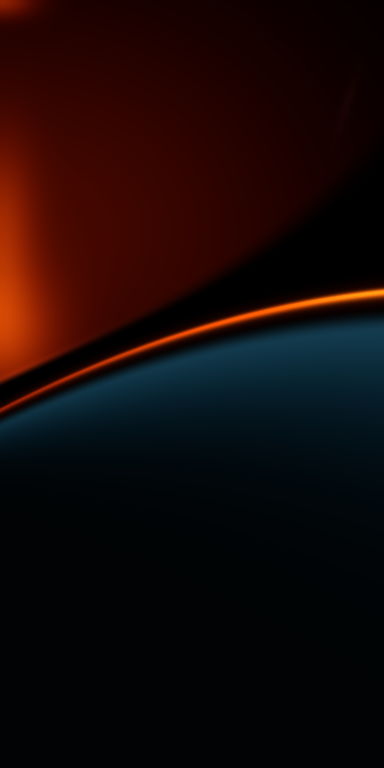
A Shadertoy shader for this background:

```glsl
// Dark planet horizon with a glowing orange rim beneath a red nebula haze.
#define RIM_CURVE vec3(0.932, 0.516, -0.208)
#define HAZE_CURVE vec3(0.997, 0.450, 0.160)
#define RIM_DIM vec3(0.42, 0.09, 0.02)
#define RIM_HOT vec3(1.00, 0.40, 0.02)
#define AIR_COLOR vec3(0.095, 0.265, 0.345)
#define NIGHT_COLOR vec3(0.002, 0.013, 0.016)
#define HAZE_STRENGTH 0.27
#define EMBER_STRENGTH 0.50

// Elliptical Gaussian falloff
float glow(vec2 p, vec2 center, vec2 radius) {
    vec2 q = (p - center) / radius;
    return exp(-dot(q, q));
}

// Maps heat to deep red, then orange
vec3 heatColor(float heat) {
    return vec3(heat, 0.41 * heat * heat, 0.03 * heat * heat * heat);
}

// Red haze with embers along the left side
vec3 nebula(vec2 p) {
    float edge = HAZE_CURVE.x + HAZE_CURVE.y * p.x + HAZE_CURVE.z * pow(p.x, 4.0);
    float above = p.y - edge;
    float softness = mix(0.018, 0.11, p.x * p.x);
    float mask = smoothstep(-0.4 * softness, softness, above);

    float heat = HAZE_STRENGTH * glow(p, vec2(0.10, 1.40), vec2(0.74, 0.62));
    heat += EMBER_STRENGTH * glow(p, vec2(0.0, 1.13), vec2(0.15, 0.17));
    heat += 0.36 * glow(p, vec2(0.0, 1.40), vec2(0.09, 0.23));
    heat += 0.45 * glow(p, vec2(0.0, 2.0), vec2(0.09, 0.045));

    // Thin lit lip on the lower boundary
    float lip = exp(-pow((above - 0.010) / 0.011, 2.0)) * exp(-3.0 * p.x);
    vec3 color = heatColor(heat) + vec3(0.10, 0.045, 0.025) * lip;

    // Faint slanted wisp
    float across = p.x - 0.90 - 0.33 * (p.y - 1.72);
    color += vec3(0.035, 0.012, 0.010) * glow(vec2(across, p.y), vec2(0.0, 1.72), vec2(0.012, 0.09));
    return color * mask;
}

// Signed distance to the horizon, positive above it
float horizon(vec2 p) {
    float height = RIM_CURVE.x + p.x * (RIM_CURVE.y + RIM_CURVE.z * p.x);
    float slope = RIM_CURVE.y + 2.0 * RIM_CURVE.z * p.x;
    return (p.y - height) / sqrt(1.0 + slope * slope);
}

// Blue air below the dark gap, fading into night
vec3 atmosphere(float dist, float x) {
    float depth = max(-dist - mix(0.014, 0.040, x), 0.0);
    float rise = smoothstep(0.0, mix(0.028, 0.065, x), depth);
    vec3 reach = mix(0.055, 0.26, x) * vec3(0.68, 0.95, 1.03);
    vec3 fade = exp(-pow(vec3(depth) / reach, vec3(1.3)));
    return AIR_COLOR * rise * fade + NIGHT_COLOR * smoothstep(0.0, 0.1, depth);
}

// Bright line: crisp above, softer below
vec3 rimLight(float dist, float x) {
    float width = mix(0.0055, 0.0115, x);
    float side = dist > 0.0 ? 0.75 : 1.15;
    float core = exp(-pow(dist / (width * side), 2.0));
    float halo = exp(-pow((dist + 0.4 * width) / (2.6 * width), 2.0));
    vec3 color = mix(RIM_DIM, RIM_HOT, smoothstep(-0.1, 0.85, x));
    vec3 spark = vec3(0.0, 0.22, 0.06) * core * core * smoothstep(0.65, 1.0, x);
    return color * core + vec3(0.16, 0.018, 0.0) * halo + spark;
}

void mainImage(out vec4 fragColor, in vec2 fragCoord) {
    // Canvas spans one unit across and two units up
    vec2 p = fragCoord / iResolution.xy * vec2(1.0, 2.0);
    float dist = horizon(p);
    vec3 color = nebula(p) + atmosphere(dist, p.x) + rimLight(dist, p.x);
    fragColor = vec4(clamp(color, 0.0, 1.0), 1.0);
}
```
